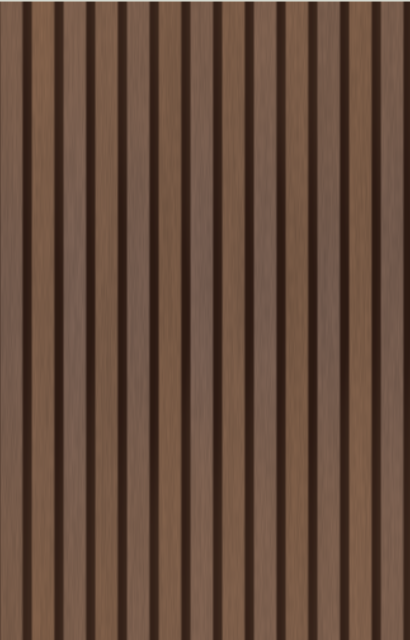
Write a WebGL 1 fragment shader that draws this texture.

```glsl
precision highp float;

uniform vec2 u_resolution;

const float SLAT_COUNT = 12.92;  // repeats across the canvas
const float SLAT_WIDTH = 0.718;  // share of a repeat taken by the slat face
const float EDGE_SOFTNESS = 0.05;
const float RIM_HEIGHT = 0.0024; // pale rim along the top, share of the height

const vec3 WARM_WOOD = vec3(0.482, 0.358, 0.272);
const vec3 GREY_WOOD = vec3(0.466, 0.368, 0.318);
const vec3 GROOVE_LIGHT = vec3(0.232, 0.154, 0.112);
const vec3 GROOVE_DEEP = vec3(0.172, 0.100, 0.072);
const vec3 RIM_COLOR = vec3(0.84, 0.85, 0.81);

float hash(vec2 p) {
  return fract(sin(dot(p, vec2(127.1, 311.7))) * 43758.5453);
}

float valueNoise(vec2 p) {
  vec2 cell = floor(p);
  vec2 f = fract(p);
  vec2 blend = f * f * (3.0 - 2.0 * f);
  float low = mix(hash(cell), hash(cell + vec2(1.0, 0.0)), blend.x);
  float high = mix(hash(cell + vec2(0.0, 1.0)), hash(cell + vec2(1.0, 1.0)), blend.x);
  return mix(low, high, blend.y);
}

// Long vertical fibres, centred on zero
float woodGrain(vec2 p, float seed) {
  vec2 q = p + vec2(0.0, seed * 7.3);
  float broad = valueNoise(q * vec2(4.0, 3.0)) - 0.5;
  float fibre = valueNoise(q * vec2(13.0, 12.0) + 19.0) - 0.5;
  float fleck = valueNoise(q * vec2(25.0, 45.0) + 53.0) - 0.5;
  return broad * 0.25 + fibre * 0.45 + fleck * 0.5;
}

// Bell that is strongest around the given height
float bell(float y, float centre, float width) {
  float d = (y - centre) / width;
  return exp(-d * d);
}

// Alternating warm and greyish slats, the greyish ones cooler at mid height
vec3 slatColor(vec2 local, float index, float y) {
  float greyish = 1.0 - mod(index, 2.0);
  float middle = bell(y, 0.53, 0.27);
  float cool = 0.12 + greyish * mix(0.35, 0.85, middle);
  cool += 0.3 * (valueNoise(vec2(index * 5.7, y * 4.0)) - 0.5);
  vec3 wood = mix(WARM_WOOD, GREY_WOOD, clamp(cool, 0.0, 1.0));

  float tone = 1.0 + 0.03 * (hash(vec2(index, 3.0)) - 0.5);
  tone += 0.04 * (valueNoise(vec2(index * 0.37, y * 3.0) + 8.0) - 0.5);
  tone += 0.13 * woodGrain(vec2(local.x + index * 3.0, y), index);
  tone -= 0.04 * (middle - 0.4);

  // Rounded edges fall off gently into shade
  float across = local.x / SLAT_WIDTH;
  tone -= 0.04 * (1.0 - smoothstep(0.0, 0.1, across));
  tone -= 0.10 * smoothstep(0.89, 1.0, across);
  return wood * tone;
}

// Cast shadow on the left of the groove, deepest and reddest at mid height
vec3 grooveColor(float x, float index, float y) {
  float depth = (x - SLAT_WIDTH) / (1.0 - SLAT_WIDTH);
  float shadow = 0.4 * (1.0 - smoothstep(0.35, 0.85, depth));
  shadow += 0.75 * bell(y, 0.53, 0.27);
  shadow += 0.4 * (valueNoise(vec2(index * 4.1, y * 6.0)) - 0.5);
  return mix(GROOVE_LIGHT, GROOVE_DEEP, clamp(shadow, 0.0, 1.0));
}

// Coverage of the slat face, one on the face and zero in the groove
float slatMask(float x, float softness) {
  float fromEdge = SLAT_WIDTH * 0.5 - abs(x - SLAT_WIDTH * 0.5);
  float wrapped = max(fromEdge, x - 1.0);
  return smoothstep(-softness, softness, wrapped);
}

void main() {
  vec2 uv = gl_FragCoord.xy / u_resolution;
  float column = uv.x * SLAT_COUNT;
  float index = floor(column);
  vec2 local = vec2(fract(column), uv.y);

  // The last part of a repeat already blends into the next slat
  float next = step(0.5 + SLAT_WIDTH * 0.5, local.x);
  vec2 face = vec2(local.x - next, local.y);

  // The first part of a repeat still blends out of the previous groove
  float previous = step(local.x, 0.2);

  float softness = max(EDGE_SOFTNESS, 0.75 * SLAT_COUNT / u_resolution.x);
  vec3 slat = slatColor(face, index + next, uv.y);
  vec3 groove = grooveColor(local.x + previous, index - previous, uv.y);
  vec3 color = mix(groove, slat, slatMask(local.x, softness));

  // Pale rim along the top
  float rimBlur = 0.5 / u_resolution.y;
  float rimEdge = 1.0 - RIM_HEIGHT;
  float rim = smoothstep(rimEdge - rimBlur, rimEdge + rimBlur, uv.y);
  color = mix(color, RIM_COLOR, rim);

  gl_FragColor = vec4(color, 1.0);
}
```
